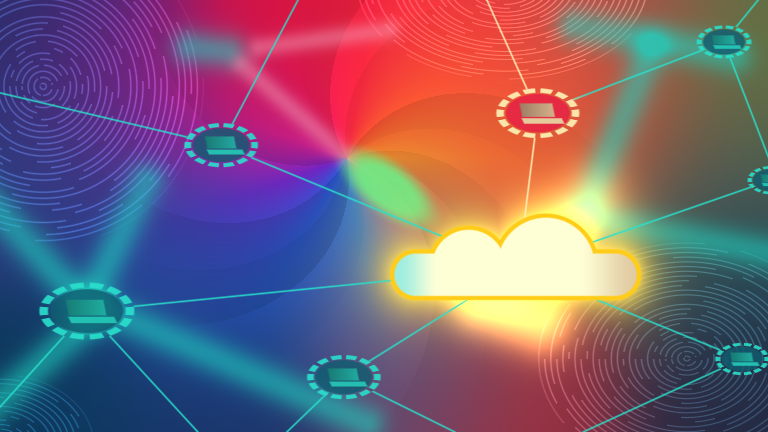
A Shadertoy shader for this background:

```glsl
// Glowing cloud linked to laptop nodes over a rainbow pinwheel.
const vec2 HUB = vec2(1.2, .38);
const vec3 TEAL = vec3(.16, .88, .8), CREAM = vec3(1, .96, .72);

// Broad colour pools
const vec2 poolPos[16] = vec2[](
  vec2(.09,.93), vec2(.3,.84), vec2(.14,.6), vec2(.67,.95),
  vec2(1.04,.9), vec2(1.37,.75), vec2(1.41,.95), vec2(1.67,.87),
  vec2(1.6,.62), vec2(1.62,.37), vec2(1.64,.07), vec2(1.25,.12),
  vec2(.97,.17), vec2(.53,.07), vec2(.14,.1), vec2(.42,.35));
const vec3 poolColor[16] = vec3[](
  vec3(.16,.18,.42), vec3(.42,.12,.5), vec3(.17,.24,.5), vec3(.85,.06,.22),
  vec3(.92,.18,.24), vec3(1,.27,.2), vec3(.65,.3,.3), vec3(.36,.45,.26),
  vec3(.3,.36,.32), vec3(.14,.28,.34), vec3(.14,.16,.26), vec3(.62,.18,.24),
  vec3(.42,.26,.4), vec3(.1,.2,.4), vec3(.05,.22,.36), vec3(.12,.32,.62));

// Pinwheel hues, counterclockwise from the right
const vec3 hues[9] = vec3[](
  vec3(1,.62,.2), vec3(1,.39,.19), vec3(.94,.16,.24),
  vec3(.9,.1,.35), vec3(.81,.12,.56), vec3(.4,.13,.72),
  vec3(.15,.33,.8), vec3(.24,.5,.72), vec3(.78,.49,.42));

// Nodes (centre, radius) and their two further link targets
const vec3 nodes[7] = vec3[](
  vec3(.512,.664,.086), vec3(1.245,.738,.097), vec3(1.676,.903,.064), vec3(.201,.28,.111),
  vec3(.796,.127,.086), vec3(1.718,.169,.063), vec3(1.785,.583,.055));
const vec4 ends[7] = vec4[](
  vec4(0,.785,.69,1), vec4(1.127,1,1.676,.903), vec4(1.755,1,1.785,.62), vec4(0,.058,.458,0),
  vec4(.664,0,1.053,0), vec4(1.35,0,HUB), vec4(HUB,HUB));

// Ring fans: centre, radius, squash
const vec4 fans[4] = vec4[](
  vec4(.1,.8,.38,1), vec4(1.17,1.04,.36,.65), vec4(1.59,.17,.36,.78), vec4(0,-.03,.23,.75));

// Light streaks: start and end
const vec4 streaks[8] = vec4[](
  vec4(.2,.29,.34,.58), vec4(.2,.29,-.05,.56), vec4(.25,.28,.85,.02),
  vec4(.2,.25,-.05,.03), vec4(.44,.89,.53,.88), vec4(1.51,.89,1.36,.53),
  vec4(1.33,.94,1.7,.87), vec4(1.32,.5,1.8,.41));

float hash(float n) { return fract(sin(n * 12.9898) * 43758.5453); }

// Smooth fall from one at lo to zero at hi
float fall(float lo, float hi, float x) { return 1. - smoothstep(lo, hi, x); }

float segment(vec2 p, vec2 a, vec2 b) {
  vec2 d = b - a;
  return length(p - a - d * clamp(dot(p - a, d) / dot(d, d), 0., 1.));
}

float beam(vec2 p, vec4 s, float width) {
  float d = segment(p, s.xy, s.zw) / width;
  return exp(-d * d);
}

float stroke(float d, float w, float aa) { return fall(w - aa, w + aa, abs(d)); }

float box(vec2 p, vec2 size, float aa) {
  vec2 d = abs(p) - size;
  return fall(-aa, aa, max(d.x, d.y));
}

float cloud(vec2 p) {
  float d = segment(p, vec2(.962, .364), vec2(1.425, .364)) - .054;
  d = min(d, length(p - vec2(1.085, .383)) - .09);
  d = min(d, length(p - vec2(1.264, .383)) - .118);
  return max(d, .31 - p.y);
}

vec3 backdrop(vec2 p) {
  vec4 sum = vec4(0);
  for (int i = 0; i < 16; i++) {
    vec2 d = p - poolPos[i];
    sum += vec4(poolColor[i], 1) * exp(-22. * dot(d, d));
  }
  // Pinwheel with curved petals
  vec2 d = p - vec2(.803, .634);
  float r = length(d), turn = mod(atan(d.y, d.x) * 1.4324, 9.);
  int k = int(turn);
  vec3 wheel = mix(hues[k % 9], hues[(k + 1) % 9], fract(turn));
  vec3 c = mix(sum.rgb / sum.a, wheel, exp(-6. * r * r));
  float petal = floor(mod(turn * 2. + r * 5., 18.));
  c *= 1. + (hash(petal) - .5) * .24 * fall(.1, .75, r);
  // Green lobe
  vec2 q = mat2(.8, .6, -.6, .8) * (p - vec2(.9, .563));
  return mix(c, vec3(.42, .93, .52), .9 * fall(.5, 1.15, length(q / vec2(.14, .062))));
}

void mainImage(out vec4 fragColor, in vec2 fragCoord) {
  float px = 1. / iResolution.y, glow = 0., link = 0., outside = 1.;
  vec2 p = fragCoord * px;
  vec3 c = backdrop(p);
  // Broken concentric rings
  for (int i = 0; i < 4; i++) {
    vec2 d = (p - fans[i].xy) / vec2(1, fans[i].w);
    float r = length(d), id = floor(r / .014);
    float gap = step(.25, hash(id + 31. * floor(atan(d.y, d.x) * 4. + id * .3)));
    float line = stroke(mod(r, .014) - .007, .0015, px) * gap;
    c += (c * .3 + vec3(.06, .13, .13)) * line * fall(fans[i].z - .03, fans[i].z, r);
  }
  // Streaks
  for (int i = 0; i < 8; i++) glow += .55 * beam(p, streaks[i], .043);
  c = mix(c, vec3(.12, .82, .75), min(glow, .85));
  float pale = beam(p, vec4(.56, .85, .8, .64), .025) + beam(p, vec4(.6, .89, .9, .93), .025);
  c = mix(c, vec3(.95, .62, .72), .45 * min(pale, 1.));
  // Golden halo
  float body = cloud(p);
  c = mix(c, vec3(1, .88, .35), .9 * exp(-22. * max(body, 0.)));
  c += vec3(.75, .6, .22) * (beam(p, vec4(1.12, .3, 1.25, .25), .07) + .6 * beam(p, vec4(HUB, 1.37, .52), .09));
  // Links, hidden beneath the discs
  for (int i = 0; i < 7; i++) {
    vec3 n = nodes[i];
    float d = min(segment(p, n.xy, ends[i].xy), segment(p, n.xy, ends[i].zw));
    if (i != 2) d = min(d, segment(p, n.xy, HUB));
    link = max(link, stroke(d, .0019, px));
    outside *= smoothstep(.96, 1.02, length((p - n.xy) / (n.z * vec2(1, .6))));
  }
  float warm = step(.45, p.y) * fall(.07, .15, abs(p.x - 1.22));
  c = mix(c, mix(TEAL, CREAM, warm), link * outside * .9);
  // Dashed rings, discs and slanted laptops
  for (int i = 0; i < 7; i++) {
    vec3 n = nodes[i], tone = i == 1 ? CREAM : TEAL;
    vec2 q = (p - n.xy) / (n.z * vec2(1, .6));
    float r = length(q), aa = 1.3 * px / n.z;
    c = mix(c, i == 1 ? vec3(.9, .12, .27) : vec3(.06, .36, .44), .8 * stroke(r, .76, aa));
    float dash = smoothstep(.1, .2, abs(fract(atan(q.y, q.x) * 2.2282) - .5));
    c = mix(c, tone, .9 * stroke(r - .9, .09, aa) * dash);
    c = mix(c, tone * (.7 + .3 * q.x), .85 * box(q - vec2(-.12 * q.y, .12), vec2(.39, .27), aa));
    c = mix(c, tone * .9, .9 * box(q - vec2(.03 - q.y * .3, -.31), vec2(.48, .11), aa));
  }
  // Cloud face and outline
  vec3 face = mix(vec3(1, 1, .84), vec3(.62, .93, .88), fall(.92, 1.02, p.x));
  face = mix(face, vec3(.85, .74, .58), .8 * smoothstep(1.33, 1.48, p.x));
  c = mix(c, face, fall(-px, px, body));
  c = mix(c, vec3(1, .8, .1), stroke(body, .005, px));
  fragColor = vec4(clamp(c, 0., 1.), 1);
}
```
